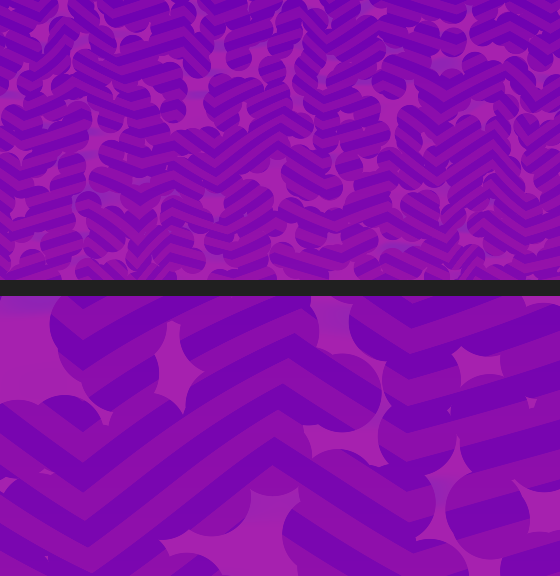
Top: the whole. Bottom: its middle third, enlarged.
A WebGL 1 fragment shader for this pattern:

```glsl
precision highp float;
uniform vec2 u_resolution;

// Lengths are in canvas heights
const float STRIPE_PERIOD = 0.072;
const float FOLD_SPACING = 0.185;
const float FOLD_JITTER = 0.75;
const float FOLD_HEIGHT_MIN = 0.012;
const float FOLD_HEIGHT_MAX = 0.092;
const float FOLD_DRIFT_SCALE = 0.45;
const float DISC_CELL = 0.070;
const float DISC_RADIUS = 0.047;
const float DISC_JITTER = 1.6;
const float HAZE_BAND = 0.11;

const vec3 DARK_TOP = vec3(0.435, 0.005, 0.695);
const vec3 DARK_BOTTOM = vec3(0.505, 0.035, 0.685);
const vec3 LIGHT_TOP = vec3(0.520, 0.040, 0.680);
const vec3 LIGHT_BOTTOM = vec3(0.585, 0.070, 0.665);
const vec3 GAP_PINK = vec3(0.650, 0.130, 0.685);
const vec3 GAP_BLUE = vec3(0.555, 0.140, 0.710);

float hash(vec2 p) {
  return fract(sin(dot(p, vec2(127.1, 311.7))) * 43758.5453);
}

vec2 hash2(vec2 p) {
  return vec2(hash(p), hash(p + 57.3));
}

float noise(vec2 p) {
  vec2 i = floor(p);
  vec2 f = fract(p);
  f = f * f * (3.0 - 2.0 * f);
  float low = mix(hash(i), hash(i + vec2(1.0, 0.0)), f.x);
  float high = mix(hash(i + vec2(0.0, 1.0)), hash(i + vec2(1.0, 1.0)), f.x);
  return mix(low, high, f.y);
}

// Position and height of one fold, drifting slowly along y
vec2 foldPoint(float index, float y) {
  float row = y / FOLD_DRIFT_SCALE;
  float shift = noise(vec2(index, row + 3.0)) - 0.5;
  float size = noise(vec2(index + 40.0, row + 9.0));
  float side = mod(index, 2.0) * 2.0 - 1.0;
  float x = (index + 0.5 + shift * FOLD_JITTER) * FOLD_SPACING;
  return vec2(x, side * mix(FOLD_HEIGHT_MIN, FOLD_HEIGHT_MAX, size));
}

// Straight runs between alternating high and low folds
float zigzag(vec2 p) {
  float index = floor(p.x / FOLD_SPACING);
  vec2 a = foldPoint(index, p.y);
  vec2 b = foldPoint(index + 1.0, p.y);
  if (p.x < a.x) {
    b = a;
    a = foldPoint(index - 1.0, p.y);
  }
  return mix(a.y, b.y, (p.x - a.x) / (b.x - a.x));
}

// Signed distance to the nearest of the scattered discs
float discField(vec2 p) {
  vec2 cell = floor(p / DISC_CELL);
  float nearest = 10.0;
  for (int j = -2; j <= 2; j++) {
    for (int i = -2; i <= 2; i++) {
      vec2 id = cell + vec2(float(i), float(j));
      vec2 center = (id + 0.5 + (hash2(id) - 0.5) * DISC_JITTER) * DISC_CELL;
      nearest = min(nearest, length(p - center));
    }
  }
  return nearest - DISC_RADIUS;
}

void main() {
  vec2 p = gl_FragCoord.xy / u_resolution.y;
  float pixel = 1.0 / u_resolution.y;

  // Chevron stripes, warmer toward the bottom
  float phase = (p.y - zigzag(p)) / STRIPE_PERIOD;
  float edge = (abs(fract(phase) - 0.5) - 0.25) * STRIPE_PERIOD;
  float stripe = smoothstep(-0.5 * pixel, 0.5 * pixel, edge);
  vec3 dark = mix(DARK_BOTTOM, DARK_TOP, p.y);
  vec3 light = mix(LIGHT_BOTTOM, LIGHT_TOP, p.y);
  vec3 stripes = mix(dark, light, stripe);

  // Soft haze seen through the gaps
  float drift = noise(p * 5.0 + 20.0);
  float band = 0.5 + 0.5 * sin(6.28318 * (p.y / HAZE_BAND + drift));
  float haze = smoothstep(0.45, 1.0, band) * smoothstep(0.2, 0.8, noise(p * 7.0));
  vec3 gap = mix(GAP_PINK, GAP_BLUE, haze);

  float outside = smoothstep(-0.5 * pixel, 0.5 * pixel, discField(p));
  gl_FragColor = vec4(mix(stripes, gap, outside), 1.0);
}
```
